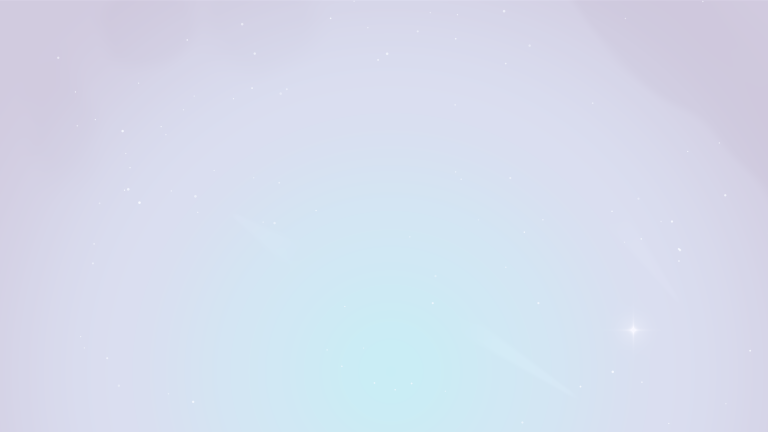
Reproduce this background procedurally as a Shadertoy shader.

```glsl
// A pale dawn sky: a cyan glow low in the middle fades through lavender to mauve,
// crossed by faint cloud patches and wisps, with hashed cell stars and one sparkle.
// Coordinates are in canvas heights, so the layout is independent of resolution.

float hash(vec2 cell) {
    vec3 q = fract(vec3(cell.xyx) * vec3(0.1031, 0.1030, 0.0973));
    q += dot(q, q.yzx + 33.33);
    return fract((q.x + q.y) * q.z);
}

// Soft blob of unit strength around a centre
float blob(vec2 p, vec2 centre, vec2 size) {
    vec2 d = (p - centre) / size;
    return exp(-dot(d, d));
}

// Tapered streak, wide at a and pointed at b
float wisp(vec2 p, vec2 a, vec2 b, float width) {
    vec2 axis = b - a;
    float t = dot(p - a, axis) / dot(axis, axis);
    float side = abs(dot(p - a, vec2(-axis.y, axis.x))) / length(axis);
    float halfWidth = width * (1.0 - clamp(t, 0.0, 1.0));
    float body = 1.0 - smoothstep(halfWidth * 0.5, halfWidth + 0.005, side);
    return body * smoothstep(-0.15, 0.35, t) * (1.0 - smoothstep(0.85, 1.0, t));
}

vec3 skyGradient(vec2 p) {
    vec2 fromGlow = p - vec2(0.905, 0.14);
    float r = length(fromGlow);
    r += 0.003 * sin(r * 85.0) + 0.002 * sin(r * 143.0 + 1.0);
    vec3 sky = mix(vec3(0.79, 0.93, 0.96), vec3(0.825, 0.905, 0.955), smoothstep(0.0, 0.36, r));
    sky = mix(sky, vec3(0.855, 0.87, 0.94), smoothstep(0.28, 0.66, r));
    return mix(sky, vec3(0.82, 0.795, 0.875), smoothstep(0.62, 1.14, r));
}

// Mauve shading in the upper corners, with edges bent by layered sines
float cloudShade(vec2 p) {
    vec2 q = p + 0.012 * sin(p.yx * 17.0 + vec2(0.0, 2.0))
               + 0.006 * sin(p.yx * 39.0 + vec2(1.0, 4.0));
    float diagonal = (q.x - 1.296) * 0.95 + q.y - 1.0;
    float shade = smoothstep(-0.01, 0.03, diagonal) * (1.0 - smoothstep(0.1, 0.5, diagonal));
    shade += smoothstep(0.2, 0.55, blob(q, vec2(0.34, 0.95), vec2(0.11, 0.10))) * 0.7;
    shade += smoothstep(0.15, 0.6, blob(q, vec2(0.60, 0.96), vec2(0.13, 0.13))) * 0.6;
    shade += smoothstep(0.2, 0.8, blob(q, vec2(0.14, 0.70), vec2(0.09, 0.16))) * 0.5;
    return shade;
}

// One jittered star per cell; a density field decides which cells are lit
float stars(vec2 p, float cellSize, float seed, float density) {
    vec2 cell = floor(p / cellSize);
    vec2 key = cell + seed;
    vec2 offset = 0.15 + 0.7 * vec2(hash(key + 11.3), hash(key + 47.9));
    float d = length(p - (cell + offset) * cellSize);
    float radius = mix(0.0012, 0.0029, pow(hash(key + 83.1), 2.0));
    float soft = max(0.0012, 0.7 / iResolution.y);
    float disc = 1.0 - smoothstep(radius - soft, radius + soft, d);
    return disc * step(hash(key), density) * mix(0.4, 0.95, hash(key + 29.7));
}

void mainImage(out vec4 fragColor, in vec2 fragCoord) {
    vec2 p = fragCoord / iResolution.y;
    vec3 color = skyGradient(p);

    // Clouds and light wisps
    color -= vec3(0.014, 0.018, 0.016) * cloudShade(p);
    float light = wisp(p, vec2(1.09, 0.24), vec2(1.345, 0.073), 0.026);
    light += 0.6 * wisp(p, vec2(0.68, 0.41), vec2(0.53, 0.51), 0.035);
    light += 0.6 * wisp(p, vec2(1.43, 0.49), vec2(1.58, 0.29), 0.03);
    color += vec3(0.012, 0.012, 0.010) * light;

    // Stars gather at left, above the middle and around the sparkle
    float density = 0.05 + 0.30 * blob(p, vec2(0.31, 0.67), vec2(0.22, 0.18));
    density += 0.14 * blob(p, vec2(1.02, 0.85), vec2(0.25, 0.16));
    density += 0.14 * blob(p, vec2(1.45, 0.42), vec2(0.28, 0.16));
    density += 0.10 * blob(p, vec2(0.95, 0.48), vec2(0.38, 0.14));
    float starLight = stars(p, 0.052, 5.0, density);
    starLight += stars(p + 0.021, 0.071, 61.0, density);
    color = mix(color, vec3(0.97, 0.98, 1.0), min(starLight, 1.0));

    // Four-pointed sparkle with a soft halo
    vec2 s = abs(p - vec2(1.466, 0.236));
    float rays = exp(-s.x / 0.018 - s.y / 0.0018) + exp(-s.y / 0.018 - s.x / 0.0018);
    float halo = 0.28 * exp(-dot(s, s) / 0.0011) + 0.5 * exp(-dot(s, s) / 0.00007);
    color = mix(color, vec3(0.97, 0.97, 1.0), min(0.8 * rays + halo, 1.0));

    // Thin pale line along the top
    color += 0.02 * smoothstep(0.996, 1.0, p.y);
    fragColor = vec4(color, 1.0);
}
```
